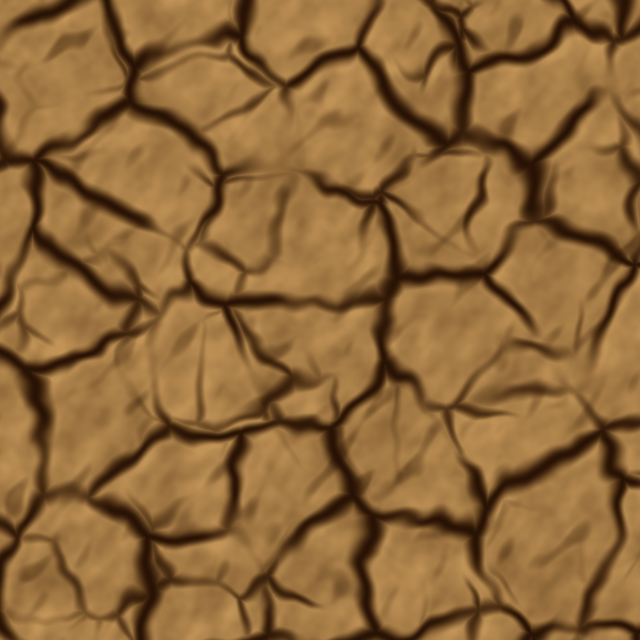
Reproduce this texture procedurally as a Shadertoy shader.

```glsl
vec2 hash2(vec2 p) {
    vec3 q = fract(p.xyx * vec3(0.1031, 0.1030, 0.0973));
    q += dot(q, q.yzx + 33.33);
    return fract((q.xx + q.yz) * q.zy);
}

float cornerSlope(vec2 cell, vec2 corner, vec2 f) {
    return dot(2.0 * hash2(cell + corner) - 1.0, f - corner);
}

float gradientNoise(vec2 p) {
    vec2 cell = floor(p), f = fract(p);
    vec2 u = f * f * f * (f * (f * 6.0 - 15.0) + 10.0);
    float low = mix(cornerSlope(cell, vec2(0, 0), f), cornerSlope(cell, vec2(1, 0), f), u.x);
    float high = mix(cornerSlope(cell, vec2(0, 1), f), cornerSlope(cell, vec2(1, 1), f), u.x);
    return mix(low, high, u.y);
}

vec2 seedPoint(vec2 cell) {
    return cell + 0.04 + 0.92 * hash2(cell + 17.0);
}

// Distance to the nearest Voronoi border
float borderDistance(vec2 q) {
    vec2 home = floor(q), nearestCell = home;
    float nearest = 1e3;
    for (int y = -1; y <= 1; y++)
    for (int x = -1; x <= 1; x++) {
        vec2 cell = home + vec2(x, y);
        float d = distance(seedPoint(cell), q);
        if (d < nearest) { nearest = d; nearestCell = cell; }
    }

    vec2 a = seedPoint(nearestCell) - q;
    float border = 1e3;
    for (int y = -2; y <= 2; y++)
    for (int x = -2; x <= 2; x++) {
        if (x == 0 && y == 0) continue;
        vec2 b = seedPoint(nearestCell + vec2(x, y)) - q;
        border = min(border, dot(0.5 * (a + b), normalize(b - a)));
    }
    return border;
}

// Cracks open and close smoothly along their length
float crackLayer(vec2 p, float scale, float width, float openness) {
    float opened = clamp(openness + 1.9 * gradientNoise(p * 6.5 + scale), 0.0, 1.2);
    float w = width * mix(0.5, 1.0, opened);
    float d = borderDistance(p * scale) / scale;
    float strength = 0.97 * smoothstep(0.0, 0.95, opened);
    return strength * (1.0 - smoothstep(0.0, w, d));
}

float crackDepth(vec2 p) {
    // Bend the straight borders into ragged ones
    p += 0.040 * vec2(gradientNoise(p * 7.0), gradientNoise(p * 7.0 + 40.0));
    p += 0.020 * vec2(gradientNoise(p * 21.0 + 9.0), gradientNoise(p * 21.0 + 63.0));
    float wide = crackLayer(p + 3.0, 5.3, 0.0215, 0.82);
    float fine = crackLayer(p + 7.0, 7.5, 0.0160, 0.22);
    return max(wide, 0.85 * fine);
}

float claySurface(vec2 p) {
    // Grain and short scratches lean up to the right
    vec2 leaning = vec2(dot(p, vec2(0.6, 0.8)), dot(p, vec2(0.8, -0.6)));
    float tone = 0.945;
    tone += 0.18 * gradientNoise(p * 5.0 + 5.0);
    tone += 0.22 * gradientNoise(p * 17.0 + 31.0);
    tone += 0.20 * gradientNoise(leaning * vec2(20.0, 40.0));
    tone += 0.08 * gradientNoise(p * 60.0);
    float scratch = gradientNoise(leaning * vec2(14.0, 30.0) + 50.0);
    return tone - 0.34 * smoothstep(0.15, 0.5, scratch);
}

void mainImage(out vec4 fragColor, in vec2 fragCoord) {
    vec2 p = fragCoord / iResolution.y;
    float depth = crackDepth(p);

    // Light from the upper left catches the far lip of each crack
    float lip = crackDepth(p + vec2(-0.010, 0.010)) - depth;
    float tone = claySurface(p) + 0.10 * max(lip, 0.0);
    tone = clamp(tone * (1.0 - depth), 0.0, 1.12);

    vec3 crackBrown = vec3(0.14, 0.06, 0.015);
    vec3 paleClay = vec3(0.69, 0.52, 0.30);
    vec3 color = mix(crackBrown, paleClay, pow(vec3(tone), vec3(1.0, 1.04, 1.2)));
    fragColor = vec4(color, 1.0);
}
```
